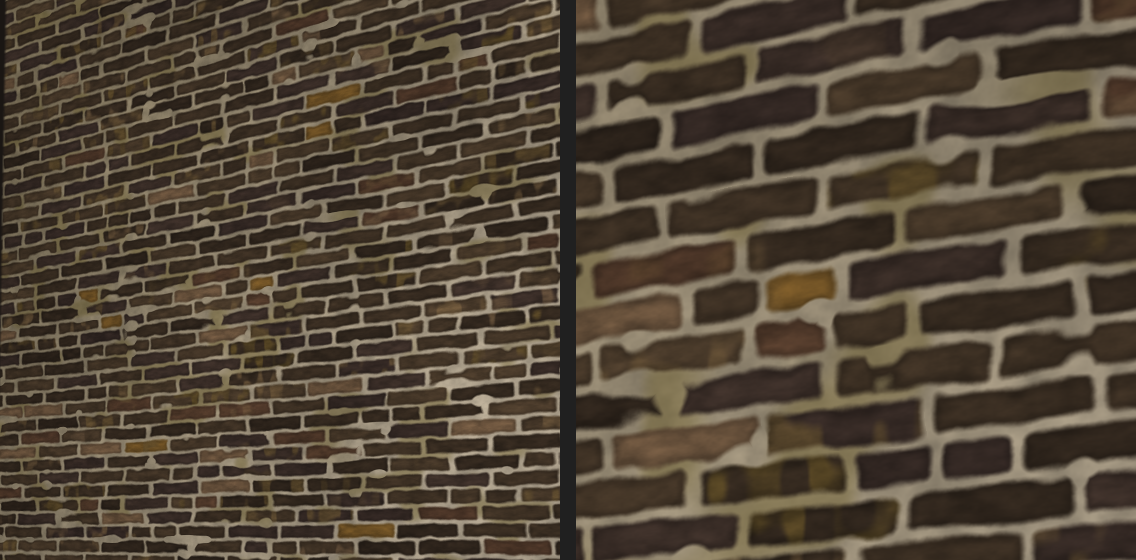
Left: the whole. Right: its middle third, enlarged.
Write a three.js fragment shader that draws this texture.

```glsl
#define VANISH vec2(-2.59, 0.036)
#define ROWS 110.5
#define COLUMNS 98.0
#define ASPECT 3.4
#define JOINT 0.105
#define CORNER 0.13
#define SOFT 0.09
#define WOBBLE 0.11
#define HEADERS 0.09
#define BRICK_DARK vec3(0.165, 0.130, 0.100)
#define BRICK_BROWN vec3(0.275, 0.218, 0.158)
#define MORTAR vec3(0.635, 0.590, 0.515)

varying vec2 vUv;

float hash(vec2 p) {
  return fract(sin(dot(p, vec2(127.1, 311.7))) * 43758.5453);
}

float noise(vec2 p) {
  vec2 i = floor(p);
  vec2 f = fract(p);
  f = f * f * (3.0 - 2.0 * f);
  return mix(mix(hash(i), hash(i + vec2(1.0, 0.0)), f.x),
             mix(hash(i + vec2(0.0, 1.0)), hash(i + vec2(1.0, 1.0)), f.x), f.y);
}

float fbm(vec2 p) {
  float sum = 0.0;
  float gain = 0.5;
  for (int i = 0; i < 4; i++) {
    sum += gain * noise(p);
    p = p * 2.03 + 17.3;
    gain *= 0.5;
  }
  return sum / 0.9375;
}

float roundedBox(vec2 p, vec2 halfSize, float radius) {
  vec2 q = abs(p) - halfSize + radius;
  return length(max(q, 0.0)) + min(max(q.x, q.y), 0.0) - radius;
}

// Canvas to wall: x counts bricks, y counts courses
vec2 toWall(vec2 uv) {
  float depth = uv.x - VANISH.x;
  return vec2(COLUMNS * (1.0 / -VANISH.x - 1.0 / depth),
              ROWS * (uv.y - VANISH.y) / depth);
}

vec3 brickColor(vec2 id, vec2 surface) {
  float kind = hash(id + 31.7);
  vec3 color = mix(BRICK_DARK, BRICK_BROWN, hash(id + 5.3));
  color = mix(color, vec3(0.20, 0.155, 0.145), step(kind, 0.22) * 0.7);
  color = mix(color, vec3(0.33, 0.225, 0.165), step(0.88, kind) * 0.65);
  color = mix(color, vec3(0.42, 0.335, 0.245), step(0.945, kind) * 0.75);
  color = mix(color, vec3(0.43, 0.31, 0.12), step(0.985, kind) * 0.8);

  // Pale and ochre stains on some faces
  float stained = smoothstep(0.62, 0.85, hash(id + 71.9));
  float stain = smoothstep(0.48, 0.78, noise(surface * vec2(2.3, 1.2) + 9.0));
  vec3 stainColor = mix(vec3(0.43, 0.34, 0.25), vec3(0.37, 0.30, 0.13), hash(id + 13.1));
  color = mix(color, stainColor, stained * stain * 0.65);

  // Mottled fired surface
  return color * (0.76 + 0.48 * fbm(surface * vec2(2.0, 3.5)));
}

void main() {
  vec2 wall = toWall(vUv);
  vec2 surface = wall * vec2(ASPECT, 1.0);

  // Uneven courses and ragged edges
  vec2 warp = vec2(noise(surface * 1.7), noise(surface * 1.7 + 43.0)) - 0.5;
  vec2 p = wall + vec2(warp.x / ASPECT, warp.y) * WOBBLE * 1.4;
  p.y += 0.16 * (noise(surface * vec2(0.18, 0.25)) - 0.5);

  // Running bond with drifting joints and a few split bricks
  float row = floor(p.y);
  p.x += 0.5 * mod(row, 2.0) + 0.24 * (hash(vec2(row, 3.0)) - 0.5);
  vec2 id = vec2(floor(p.x), row);
  vec2 cell = fract(p);
  float brickLength = 1.0;
  if (hash(id + 91.3) < HEADERS) {
    brickLength = 0.5;
    id.x += 0.5 * step(0.5, cell.x);
    cell.x = mod(cell.x, 0.5);
  }

  // Brick outline in units of course height
  vec2 local = vec2((cell.x - 0.5 * brickLength) * ASPECT, cell.y - 0.5);
  local += (vec2(hash(id + 2.1), hash(id + 8.4)) - 0.5) * vec2(0.10, 0.05);
  vec2 halfSize = vec2(0.5 * brickLength * ASPECT, 0.5) - JOINT;
  halfSize -= vec2(0.07, 0.035) * (hash(id + 17.2) - 0.3);
  float edge = roundedBox(local, halfSize, CORNER);
  edge += WOBBLE * 0.8 * (fbm(surface * 3.2) - 0.5);
  edge += 0.25 * smoothstep(0.78, 0.95, noise(surface * 0.75 + 60.0));
  float mortarMask = smoothstep(-SOFT, SOFT, edge);

  // Mortar is thin and yellowed far away, pale nearby
  float nearness = clamp(0.2 + 0.65 * vUv.x + 0.35 * (1.0 - vUv.y), 0.0, 1.0);
  vec3 mortar = mix(vec3(0.43, 0.385, 0.285), MORTAR, nearness);
  mortar *= 0.80 + 0.36 * fbm(surface * 1.8 + 25.0);
  mortar = mix(mortar, vec3(0.42, 0.37, 0.20), 0.5 * smoothstep(0.62, 0.85, noise(surface * 0.6)));

  vec3 brick = brickColor(id, surface);
  brick *= 1.0 - 0.15 * smoothstep(-0.25, -0.05, edge);
  vec3 color = mix(brick, mortar, mortarMask);

  // Broad weathering and the shadowed wall end
  color *= 0.92 + 0.16 * noise(vUv * 5.0);
  color *= mix(0.92, 1.04, nearness);
  float wallEnd = 0.017 * (vUv.y - 0.4);
  color = mix(vec3(0.10, 0.085, 0.075), color, smoothstep(wallEnd - 0.003, wallEnd + 0.004, vUv.x));

  gl_FragColor = vec4(color, 1.0);
}
```
